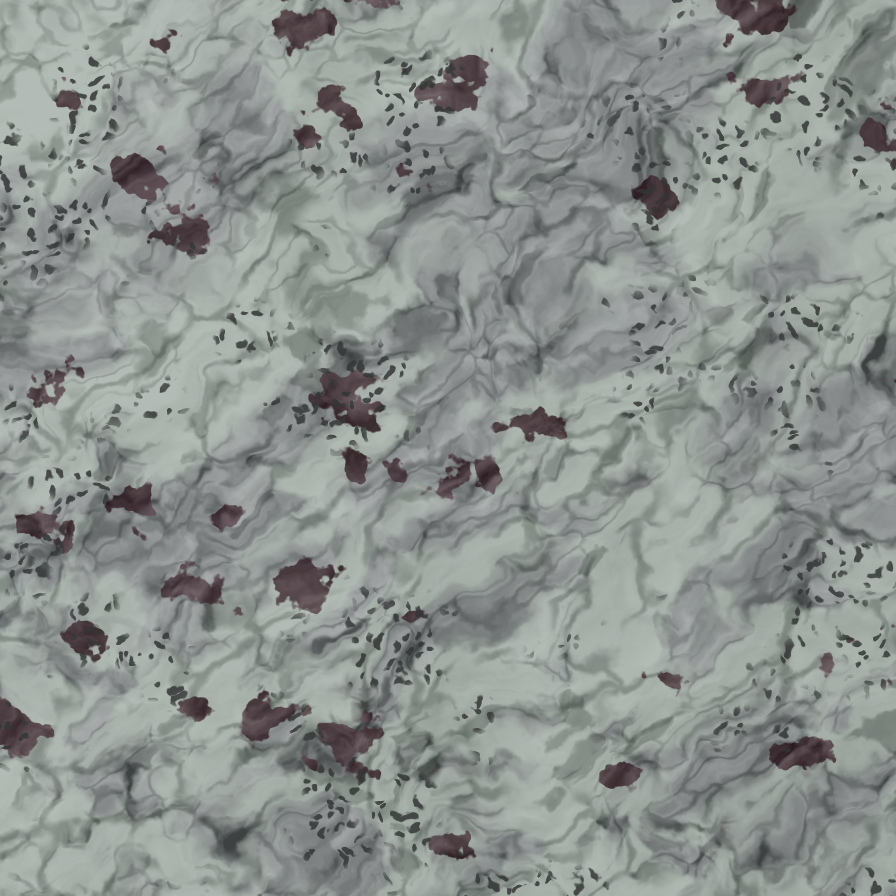
Give the GLSL for this texture, as a WebGL 1 fragment shader.

```glsl
precision highp float;
// Pale green-grey granite with slanted grey veins and scattered maroon garnets.

uniform vec2 u_resolution;

vec2 hash2(vec2 p) {
  vec2 h = vec2(dot(p, vec2(127.1, 311.7)), dot(p, vec2(269.5, 183.3)));
  return fract(sin(h) * 43758.545);
}

float valueNoise(vec2 p) {
  vec2 i = floor(p), f = fract(p);
  f = f * f * (3.0 - 2.0 * f);
  float low = mix(hash2(i).x, hash2(i + vec2(1.0, 0.0)).x, f.x);
  float high = mix(hash2(i + vec2(0.0, 1.0)).x, hash2(i + 1.0).x, f.x);
  return mix(low, high, f.y);
}

float fbm(vec2 p) {
  float sum = 0.0, weight = 0.533;
  for (int i = 0; i < 4; i++) {
    sum += weight * valueNoise(p);
    p = mat2(1.6, 1.2, -1.2, 1.6) * p + 17.3;
    weight *= 0.5;
  }
  return sum;
}

// Cellular noise: distances to the nearest and second nearest points
vec2 cells(vec2 p) {
  vec2 i = floor(p), f = fract(p), nearest = vec2(8.0);
  for (int y = -1; y <= 1; y++) {
    for (int x = -1; x <= 1; x++) {
      vec2 g = vec2(float(x), float(y));
      float d = length(g + hash2(i + g) - f);
      nearest = d < nearest.x ? vec2(d, nearest.x) : vec2(nearest.x, min(nearest.y, d));
    }
  }
  return nearest;
}

// Thin broken seams along cell borders
float veins(vec2 p, float width) {
  vec2 d = cells(p);
  return 1.0 - smoothstep(0.02, width, d.y - d.x);
}

// Ragged clumps in a random share of the grid cells
float garnets(vec2 p, float ragged) {
  vec2 q = p * 10.0, i = floor(q), f = fract(q);
  float d = 8.0;
  for (int y = -1; y <= 1; y++) {
    for (int x = -1; x <= 1; x++) {
      vec2 g = vec2(float(x), float(y));
      vec2 kind = hash2(i + g + 51.7);
      vec2 offset = g + hash2(i + g + 9.1) - f;
      float radius = mix(0.06, 0.25, kind.y);
      if (kind.x < 0.36) d = min(d, length(offset * vec2(0.8, 1.1)) - radius);
    }
  }
  return 1.0 - smoothstep(-0.03, 0.03, d + (ragged - 0.5) * 0.9);
}

void main() {
  vec2 p = gl_FragCoord.xy / min(u_resolution.x, u_resolution.y);

  // Warped coordinates stretched along the slanted grain
  vec2 grain = vec2(dot(p, vec2(0.79, 0.61)) * 0.55, dot(p, vec2(-0.61, 0.79)));
  vec2 warp = vec2(fbm(p * 8.0), fbm(p * 8.0 + 31.0)) - 0.5;
  vec2 ripple = vec2(fbm(p * 34.0 + 5.0), fbm(p * 34.0 + 63.0)) - 0.5;
  grain += warp * 0.1 + ripple * 0.022;

  // Grey clouds, broad above and finer below
  float fineness = 1.0 - smoothstep(0.15, 0.7, p.y + warp.x * 0.6);
  float broad = fbm(grain * 13.0 + 4.0);
  float fine = fbm(grain * 30.0 + 40.0);
  float cloud = smoothstep(0.43, 0.62, mix(broad, fine, 0.25 + 0.4 * fineness));

  // Seams and dark mineral streaks
  float breakup = smoothstep(0.36, 0.6, fbm(p * 17.0 + 80.0));
  float seam = veins(grain * 16.0, 0.2) * breakup;
  float hairline = veins(grain * 37.0 + 7.0, 0.26) * smoothstep(0.42, 0.62, fine);
  float streak = smoothstep(0.62, 0.72, fbm(grain * 26.0 + 120.0));

  // Brightness from all the layers
  float mottle = fbm(grain * 58.0 + 15.0) - 0.5;
  float tone = 0.685 + 0.03 * (p.y - p.x) - 0.11 * cloud;
  tone -= 0.15 * seam + 0.1 * hairline + 0.14 * streak;
  tone += mottle * mix(0.1, 0.26, cloud) + warp.y * 0.08;
  tone = clamp(tone, 0.25, 0.72);
  vec3 greenTint = vec3(-0.022, 0.014, -0.012);
  vec3 slateTint = vec3(-0.012, 0.004, 0.006);
  vec3 color = tone + mix(greenTint, slateTint, cloud);

  // Maroon garnets and small black specks
  float ragged = fbm(p * 38.0 + 200.0);
  vec3 maroon = vec3(0.29, 0.225, 0.245) + mottle * 0.4;
  color = mix(color, maroon, garnets(p + warp * 0.04, ragged) * 0.92);
  float speck = 1.0 - smoothstep(0.16, 0.28, cells(p * 52.0 + ripple * 2.0).x);
  speck *= smoothstep(0.56, 0.66, fbm(p * 11.0 + 300.0));
  color = mix(color, vec3(0.2, 0.21, 0.21), speck * 0.85);

  gl_FragColor = vec4(color, 1.0);
}
```
